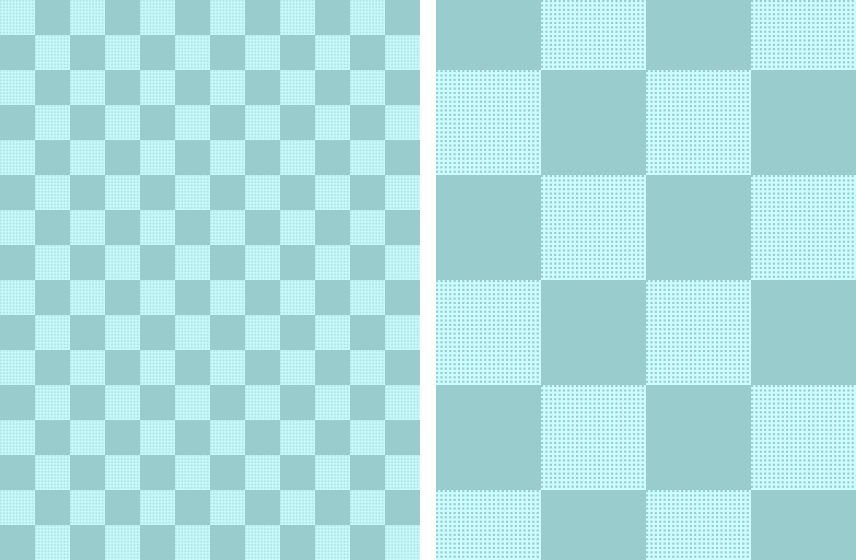
Left, the full canvas; right, a detail of the centre.
Reproduce this pattern procedurally as a WebGL 1 fragment shader.

```glsl
precision highp float;
// Checkerboard of plain teal squares and pale aqua squares with a fine dot screen.

uniform vec2 u_resolution;

// Integral of a square wave that is 1 over the first half of each unit.
vec2 halfWaveArea(vec2 x) {
  return 0.5 * floor(x) + min(fract(x), 0.5);
}

// Square wave averaged over one pixel, for smooth edges at any size.
vec2 halfWave(vec2 x, vec2 pixel) {
  return (halfWaveArea(x + 0.5 * pixel) - halfWaveArea(x - 0.5 * pixel)) / pixel;
}

void main() {
  vec2 uv = gl_FragCoord.xy / u_resolution;
  vec2 pixel = 1.0 / u_resolution;

  // 12 by 16 squares: each wave period spans two of them.
  vec2 pairs = vec2(6.0, 8.0);
  vec2 even = halfWave(uv * pairs, pixel * pairs);
  float pale = even.x + even.y - 2.0 * even.x * even.y;

  // 24 by 24 dots in each square, each filling a quarter of its cell.
  vec2 cells = pairs * 48.0;
  vec2 dotSides = halfWave(uv * cells + vec2(0.0, 0.5), pixel * cells);
  float dotCover = dotSides.x * dotSides.y;

  vec3 teal = vec3(0.6, 0.8, 0.8);
  vec3 aqua = vec3(0.8, 1.0, 1.0);
  gl_FragColor = vec4(mix(teal, aqua, pale * (1.0 - dotCover)), 1.0);
}
```
